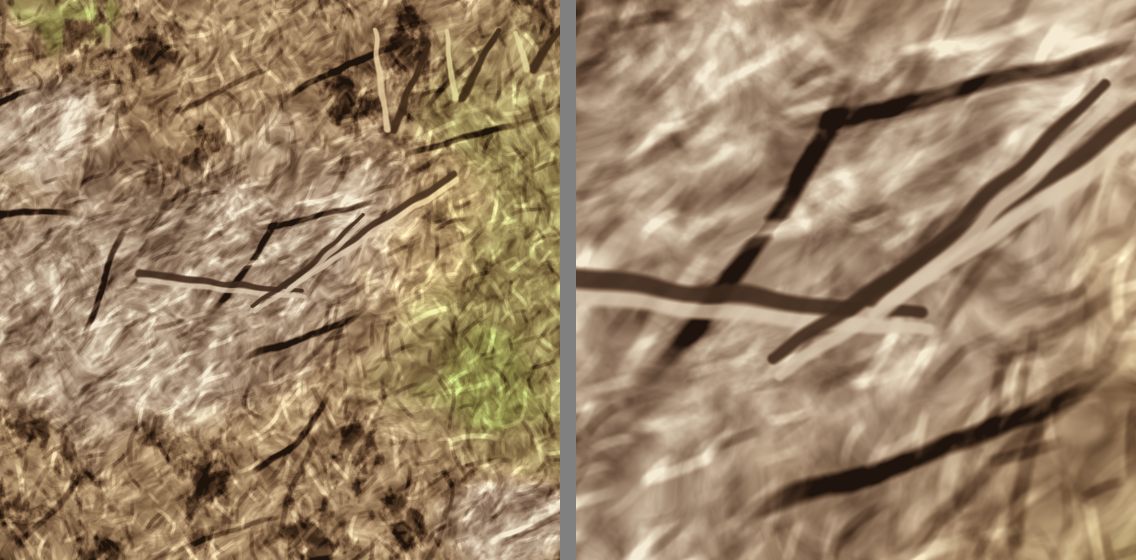
Left, the full canvas; right, a detail of the centre.
Write a three.js fragment shader that draws this texture.

```glsl
// Dry hillside: pale streaked soil, straw grass, dark scrub and fallen branches.
varying vec2 vUv;

const vec3 GRASS_TINT = vec3(0.97, 1.02, 0.80);
const vec3 GREEN_TINT = vec3(0.88, 1.04, 0.66);
const vec3 SCRUB_TINT = vec3(1.02, 0.97, 0.90);
const vec3 SOIL_TINT = vec3(1.01, 1.00, 1.05);
const float SLOPE = 0.62;

vec3 hash3(vec2 p) {
  vec3 q = fract(vec3(p.xyx) * vec3(0.1031, 0.1030, 0.0973));
  q += dot(q, q.yxz + 33.33);
  return fract((q.xxy + q.yzz) * q.zyx);
}

float noise(vec2 p) {
  vec2 i = floor(p);
  vec2 f = fract(p);
  f = f * f * (3.0 - 2.0 * f);
  float low = mix(hash3(i).x, hash3(i + vec2(1.0, 0.0)).x, f.x);
  float high = mix(hash3(i + vec2(0.0, 1.0)).x, hash3(i + 1.0).x, f.x);
  return mix(low, high, f.y);
}

float fbm(vec2 p) {
  float sum = 0.0;
  float gain = 0.5;
  for (int i = 0; i < 4; i++) {
    sum += gain * noise(p);
    p = mat2(1.6, 1.2, -1.2, 1.6) * p + 7.3;
    gain *= 0.5;
  }
  return sum / 0.9375;
}

vec2 rotate(vec2 p, float a) {
  return vec2(cos(a) * p.x + sin(a) * p.y, cos(a) * p.y - sin(a) * p.x);
}

// Soft elliptical region, 1 inside and 0 outside
float patchMask(vec2 p, vec2 center, vec2 radius) {
  return 1.0 - smoothstep(0.6, 1.3, length((p - center) / radius));
}

// Scattered curved blades; each one is lighter (+) or darker (-)
float blades(vec2 p, float cells, float width, float lean, float spread, float keep) {
  vec2 g = p * cells;
  float sum = 0.0;
  for (int j = -1; j <= 1; j++) {
    for (int i = -1; i <= 1; i++) {
      vec2 cell = floor(g) + vec2(float(i), float(j));
      vec3 place = hash3(cell + cells);
      vec3 look = hash3(cell + cells * 3.0 + 19.0);
      vec2 d = rotate(g - cell - place.xy, lean + (place.z - 0.5) * spread);
      d.y += (look.x - 0.5) * 0.5 * d.x * d.x;
      float cover = 1.0 - smoothstep(width * 0.3, width, abs(d.y));
      cover *= 1.0 - smoothstep(0.4, 0.9, abs(d.x));
      sum += cover * (look.y * 2.0 - 1.0) * step(look.z, keep);
    }
  }
  return sum;
}

// Ragged dark bushes, one possible bush per cell
float bushes(vec2 p, float cells, float keep) {
  vec2 g = p * cells;
  float ragged = (fbm(p * vec2(50.0, 38.0)) - 0.5) * 1.5;
  float cover = 0.0;
  for (int j = -1; j <= 1; j++) {
    for (int i = -1; i <= 1; i++) {
      vec2 cell = floor(g) + vec2(float(i), float(j));
      vec3 r = hash3(cell + 57.0);
      vec2 d = (g - cell - 0.2 - 0.6 * r.xy) * vec2(1.3, 0.9);
      float bush = 1.0 - smoothstep(0.1, 0.55, length(d) + ragged);
      cover = max(cover, bush * step(r.z, keep));
    }
  }
  return cover;
}

// Tapered, slightly crooked branch from a to b
float branch(vec2 p, vec2 a, vec2 b, float width) {
  p += (vec2(noise(p * 30.0), noise(p * 30.0 + 40.0)) - 0.5) * 0.009;
  vec2 ab = b - a;
  float t = clamp(dot(p - a, ab) / dot(ab, ab), 0.0, 1.0);
  float w = width * (1.0 - 0.45 * t);
  return 1.0 - smoothstep(w * 0.5, w + 0.0015, length(p - a - ab * t));
}

// Dark branch with a sunlit lower edge
float litBranch(float tone, vec2 p, vec2 a, vec2 b, float width) {
  tone = mix(tone, 0.84, 0.8 * branch(p + vec2(-0.004, 0.010), a, b, width));
  return mix(tone, 0.24, 0.9 * branch(p, a, b, width));
}

void main() {
  vec2 p = vUv;
  vec2 warp = vec2(fbm(p * 6.0), fbm(p * 6.0 + 31.0)) - 0.5;
  vec2 q = p + warp * 0.25;

  // Ground regions
  float soil = patchMask(rotate(q - vec2(0.30, 0.51), 0.25), vec2(0.0), vec2(0.46, 0.25));
  soil = max(soil, patchMask(q, vec2(0.04, 0.76), vec2(0.20, 0.10)));
  soil = max(soil, patchMask(q, vec2(0.92, 0.06), vec2(0.14, 0.10)));
  float grass = patchMask(q, vec2(0.92, 0.52), vec2(0.28, 0.37)) * (1.0 - soil);
  float scrub = (1.0 - soil) * (1.0 - grass);
  float green = patchMask(q, vec2(0.87, 0.32), vec2(0.12, 0.09));
  green = max(green, patchMask(q, vec2(0.10, 0.97), vec2(0.09, 0.05)));

  // Broad slope streaks and fine litter
  float lean = mix(1.25, SLOPE, soil);
  float spread = mix(2.4, 0.8, soil);
  vec2 along = rotate(p + warp * 0.07, SLOPE);
  float tone = 0.635 + 0.055 * soil + 0.015 * grass - 0.02 * scrub;
  tone += (fbm(along * vec2(7.0, 30.0)) - 0.5) * mix(0.35, 0.6, soil);
  tone += (fbm(p * 55.0 + warp * 8.0) - 0.5) * 0.48;
  tone += blades(p, 17.0, 0.12, lean, spread, 0.7) * 0.20;
  tone += blades(p, 31.0, 0.17, lean, spread, 0.85) * 0.19;
  tone += blades(p, 52.0, 0.24, lean, spread, 0.8) * 0.15;

  // Scrub and scattered twigs
  float shrub = bushes(p, 9.0, 0.48) * (0.12 + 0.88 * scrub);
  tone -= shrub * 0.33;
  float twigs = blades(p + warp * 0.03, 7.0, 0.055, SLOPE, 1.6, 0.6);
  tone += min(twigs, 0.0) * 0.55;

  // Fallen logs and leaning trunks
  tone = litBranch(tone, p, vec2(0.25, 0.512), vec2(0.54, 0.48), 0.008);
  tone = litBranch(tone, p, vec2(0.81, 0.69), vec2(0.45, 0.455), 0.007);
  tone = litBranch(tone, p, vec2(0.51, 0.49), vec2(0.65, 0.615), 0.005);
  for (int i = 0; i < 3; i++) {
    float n = float(i);
    vec2 foot = vec2(0.69 + 0.125 * n, 0.77 + 0.055 * n);
    float dark = branch(p, foot + vec2(0.012, 0.0), foot + vec2(0.075, 0.15 - 0.03 * n), 0.009);
    float pale = branch(p, foot, foot + vec2(-0.02, 0.18 - 0.06 * n), 0.007);
    tone = mix(mix(tone, 0.23, dark * 0.9), 0.90, pale * 0.85);
  }

  // Tone to earth colour, warm in the shadows
  tone = clamp(tone, 0.12, 0.95);
  vec3 earth = tone * vec3(1.0, 0.62 + 0.37 * tone, 0.36 + 0.50 * tone);
  vec3 tint = SOIL_TINT * soil + GRASS_TINT * grass + SCRUB_TINT * scrub;
  tint = mix(tint, GREEN_TINT, green * (1.0 - shrub) * 0.7);
  gl_FragColor = vec4(earth * tint, 1.0);
}
```
